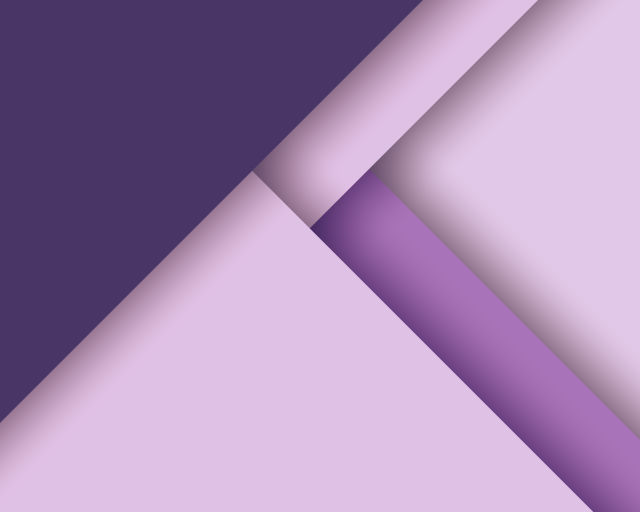
This background is drawn by a WebGL 2 fragment shader. Its source:

```glsl
#version 300 es
precision highp float;
// Overlapping diagonal paper sheets in lilac and purple with soft drop shadows.

uniform vec2 u_resolution;
out vec4 fragColor;

// Fraction of light left at a distance from a sheet casting a blurred shadow.
float lightPast(float dist) {
    return smoothstep(-0.125, 0.125, dist);
}

// Antialiased coverage of the positive side of an edge.
float cover(float dist) {
    return clamp(dist * u_resolution.y + 0.5, 0.0, 1.0);
}

// Blends from shadow to paper, with a warm tint in the penumbra.
vec3 shade(vec3 paper, vec3 shadow, vec3 tint, float light) {
    return mix(shadow, paper, light) + tint * 4.0 * light * (1.0 - light);
}

void main() {
    vec2 p = gl_FragCoord.xy / u_resolution.y;
    p.y = 1.0 - p.y;

    // Signed distances to the two rising and two falling diagonals.
    vec2 rising = (p.x + p.y - vec2(0.826, 1.051)) * 0.70711;
    vec2 falling = (p.x - p.y - vec2(0.159, 0.391)) * 0.70711;

    vec3 greyShadow = vec3(0.20, 0.16, 0.30);
    vec3 warmTint = vec3(0.02, -0.02, -0.05);
    vec3 lilac = vec3(0.88, 0.755, 0.90);

    // Lit colour of each sheet.
    vec3 cornerSheet = vec3(0.29, 0.21, 0.40);
    vec3 lowerSheet = shade(lilac, greyShadow, warmTint, lightPast(rising.x + 0.008));
    vec3 band = shade(lilac, greyShadow, warmTint,
                      lightPast(rising.x) * lightPast(falling.x));
    vec3 purpleStrip = shade(vec3(0.66, 0.45, 0.72), vec3(0.12, 0.09, 0.27),
                             vec3(0.02, -0.02, 0.0),
                             lightPast(rising.y) * lightPast(falling.x));
    vec3 rightSheet = shade(vec3(0.885, 0.785, 0.91), greyShadow, warmTint,
                            lightPast(rising.y) * lightPast(falling.y));

    // Stack the sheets from the deepest to the topmost.
    vec3 color = mix(purpleStrip, rightSheet, cover(falling.y));
    color = mix(band, color, cover(rising.y));
    color = mix(lowerSheet, color, cover(falling.x));
    color = mix(cornerSheet, color, cover(rising.x));

    fragColor = vec4(color, 1.0);
}
```
